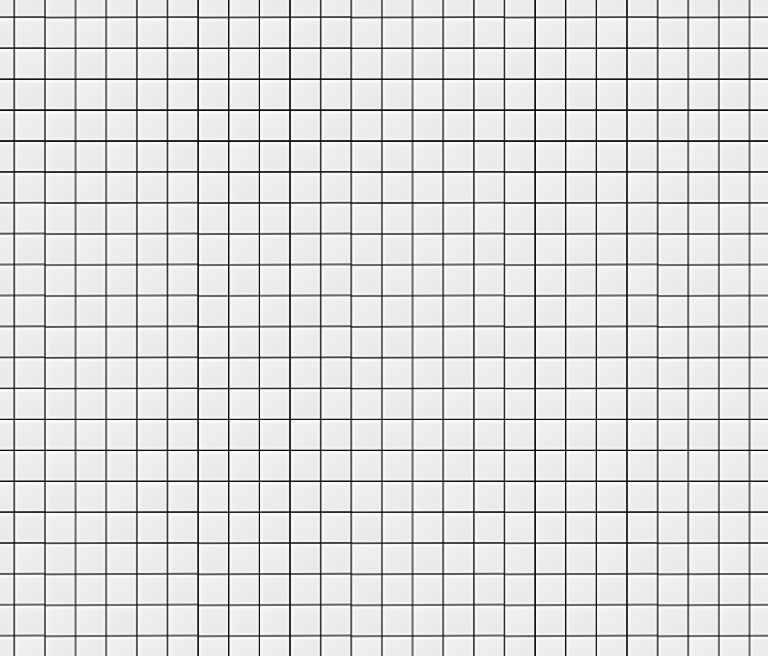
This texture is drawn by a Shadertoy shader. Its source:

```glsl
// Small white glazed square tiles with thin dark joints that fade in and out in slow bands.

const float TAU = 6.2831853;
const vec2 TILE_COUNT = vec2(25.07, 21.21);   // tiles across and down
const vec2 FIRST_JOINT = vec2(0.467, 0.56);   // offset of the first joints, in tiles
const vec2 BAND_PERIOD = vec2(10.5, 11.0);    // joints per darkness cycle
const vec2 BAND_PEAK = vec2(7.5, 3.0);        // joint index where ink is darkest
const float SHEET_COLUMNS = 5.0;              // tiles are laid in sheets

const vec3 GLAZE = vec3(0.922, 0.922, 0.921);
const vec3 SHINE = vec3(0.99);
const vec3 JOINT = vec3(0.03, 0.03, 0.025);

// Coverage of a line of the given half width, with edges softened by the footprint
float lineCoverage(float dist, float halfWidth, float footprint) {
    float enter = clamp((dist + halfWidth) / footprint + 0.5, 0.0, 1.0);
    float leave = clamp((dist - halfWidth) / footprint + 0.5, 0.0, 1.0);
    return enter - leave;
}

// 1 for crisp dark joints, 0 for pale wide ones
float jointStrength(float index, float peak, float period) {
    return 0.5 + 0.5 * cos(TAU * (index - peak) / period);
}

// Ink of the joint nearest to a coordinate along one axis
float jointInk(float coord, float strength, float pixel) {
    float dist = fract(coord + 0.5) - 0.5;
    float halfWidth = mix(0.034, 0.023, strength);
    float footprint = pixel * mix(0.95, 0.55, strength);
    return mix(0.56, 0.98, strength) * lineCoverage(dist, halfWidth, footprint);
}

// Light catching the rounded rim of a tile: strong at its start, faint at its end
float rimLight(float f) {
    float start = exp(-pow((f - 0.075) / 0.04, 2.0));
    float end = exp(-pow((f - 0.925) / 0.03, 2.0));
    return start + 0.6 * end;
}

// Slight tone change from tile to tile, from layered sines
float tileTone(vec2 id) {
    return sin(id.x * 1.7 + id.y * 2.3) + 0.6 * sin(id.x * 4.1 - id.y * 3.7);
}

void mainImage(out vec4 fragColor, in vec2 fragCoord) {
    // Tile coordinates, counted from the top left
    vec2 uv = fragCoord / iResolution.xy;
    vec2 grid = vec2(uv.x, 1.0 - uv.y) * TILE_COUNT - FIRST_JOINT;
    vec2 pixel = TILE_COUNT / iResolution.xy;

    // Joint strength for the nearest column and row
    vec2 index = floor(grid + 0.5);
    float columnStrength = jointStrength(index.x, BAND_PEAK.x, BAND_PERIOD.x);
    float rowStrength = jointStrength(index.y, BAND_PEAK.y, BAND_PERIOD.y);

    // Paler rows slant a little inside each sheet and step at its edges
    float alongSheet = fract((grid.x - 1.0) / SHEET_COLUMNS) - 0.5;
    grid.y += 0.025 * alongSheet * (1.0 - rowStrength);

    // Glazed face with soft shading and bright rims
    vec2 f = fract(grid);
    float face = 0.012 * (1.0 - f.x) + 0.02 * (0.5 - f.y) + 0.003 * tileTone(floor(grid));
    float rim = clamp(0.7 * rimLight(f.x) + 0.85 * rimLight(f.y), 0.0, 1.0);
    vec3 color = mix(GLAZE + face, SHINE, rim);

    // Joints in both directions
    float columnInk = jointInk(grid.x, columnStrength, pixel.x);
    float rowInk = jointInk(grid.y, rowStrength, pixel.y);
    float ink = 1.0 - (1.0 - columnInk) * (1.0 - rowInk);
    fragColor = vec4(mix(color, JOINT, ink), 1.0);
}
```
